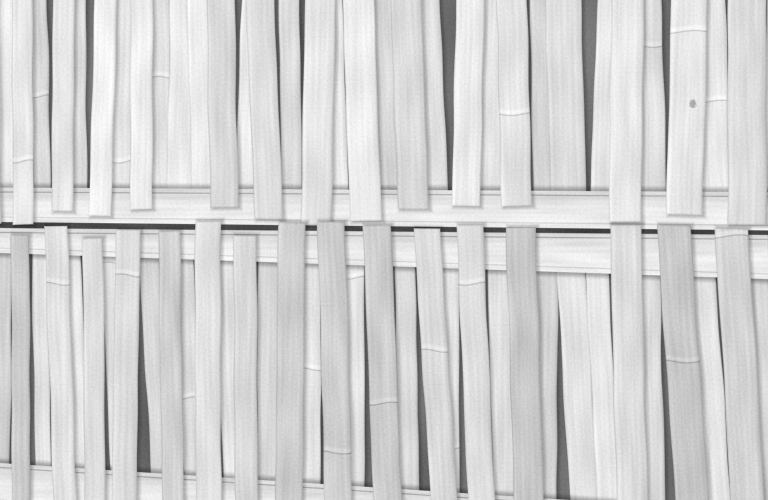
This texture is drawn by a Shadertoy shader. Its source:

```glsl
const float GAP_TONE = 0.43;
const float RAIL_TONE = 0.93;

float hash(float n) {
    return fract(sin(n * 127.1 + 3.7) * 4375.85);
}

vec2 gradient(vec2 cell) {
    float angle = 6.2832 * fract(sin(dot(cell, vec2(127.1, 311.7))) * 4375.85);
    return vec2(cos(angle), sin(angle));
}

float gradientNoise(vec2 p) {
    vec2 i = floor(p), f = fract(p);
    vec2 u = f * f * f * (f * (f * 6.0 - 15.0) + 10.0);
    vec2 e = vec2(1.0, 0.0);
    float low = mix(dot(gradient(i), f), dot(gradient(i + e), f - e), u.x);
    float high = mix(dot(gradient(i + e.yx), f - e.yx), dot(gradient(i + 1.0), f - 1.0), u.x);
    return mix(low, high, u.y);
}

float coverage(float dist, float aa) {
    return smoothstep(aa, -aa, dist);
}

float line(float offset, float width, float aa) {
    return coverage(abs(offset) - width, aa);
}

// Wood surface; q.x runs across the slat, q.y along it
float woodTone(vec2 q, float halfWidth, float tone, float seed, float aa) {
    vec2 shift = vec2(seed * 7.3, seed * 3.1);
    tone += 0.055 * gradientNoise(q * vec2(150.0, 5.0) + shift);
    tone += 0.065 * gradientNoise(q * vec2(26.0, 9.0) + shift);
    float across = q.x / halfWidth;
    tone -= 0.05 * smoothstep(0.55, 1.0, across);
    tone += 0.03 * smoothstep(-0.6, -0.95, across);

    // Bamboo node: a dark crease under a pale ridge
    float node = q.y - mix(0.05, 0.95, hash(seed + 5.0)) - 0.003 * sin(across * 2.0 + seed);
    float hasNode = step(0.35, hash(seed + 6.0));
    tone -= 0.14 * hasNode * line(node, 0.0012, aa);
    tone += 0.05 * hasNode * line(node - 0.006, 0.004, 0.004);

    // Occasional knot
    vec2 knot = q - vec2(0.3 * halfWidth, hash(seed + 8.0));
    float spot = length(knot * vec2(1.0, 0.8)) + 0.003 * gradientNoise(q * 180.0);
    return tone - 0.25 * step(0.88, hash(seed + 9.0)) * smoothstep(0.009, 0.004, spot);
}

// One leaning slat; dir is +1 when it rises from its end, -1 when it hangs down
float slat(float base, vec2 p, float x, float halfWidth, float endY, float dir,
           float tone, float seed, float aa) {
    float lean = 0.085 * (hash(seed + 1.0) - 0.5) + 0.014 * dir - 0.014;
    vec2 q = vec2(p.x - x - lean * (p.y - endY), p.y);
    if (abs(q.x) > halfWidth + 0.03) return base;
    q.x += 0.004 * gradientNoise(vec2(seed * 5.3, p.y * 7.0));
    float endDist = dir * (endY - p.y) + 0.08 * q.x * (hash(seed + 2.0) - 0.5);
    float dist = max(abs(q.x) - halfWidth, endDist);
    float shadowDist = max(abs(q.x - 0.004) - halfWidth, endDist - 0.003);
    base *= 1.0 - 0.24 * smoothstep(0.007, -0.004, shadowDist);
    float wood = woodTone(q, halfWidth, tone, seed, aa);
    wood -= 0.09 * smoothstep(-0.004, 0.0, dist);
    return mix(base, wood, coverage(dist, aa));
}

// Row of slats; spacing holds start, step and growth, skip holds period and phase
float slatRow(float base, vec2 p, vec3 spacing, vec2 skip, bool front, float endY,
              float dir, float tone, float seed, float aa) {
    for (int k = -2; k < 36; k++) {
        float i = 0.5 * float(k);
        bool between = abs(fract(i) - 0.5) < 0.1;
        bool skipped = !between && abs(mod(i, skip.x) - skip.y) < 0.1;
        if (front == (between || skipped)) continue;
        float id = seed + float(k) * 1.37;
        float pitch = spacing.y + 2.0 * spacing.z * i;
        float x = spacing.x + i * (spacing.y + spacing.z * i);
        x += pitch * 0.14 * (hash(id) - 0.5);
        float ratio = between ? mix(0.22, 0.29, hash(id + 3.0)) : mix(0.27, 0.33, hash(id + 3.0));
        float end = endY + (front ? 0.05 * (hash(id + 4.0) - 0.5) : 0.0);
        float slatTone = tone + 0.11 * (hash(id + 7.0) - 0.5);
        base = slat(base, p, x, pitch * ratio, end, dir, slatTone, id, aa);
    }
    return base;
}

// Horizontal batten with a thin lip along each edge
float rail(float base, vec2 p, float top, float bottom, float aa) {
    float dist = max(p.y - top, bottom - p.y);
    base *= 1.0 - 0.3 * smoothstep(0.014, 0.0, dist);
    float height = (p.y - bottom) / (top - bottom);
    float tone = RAIL_TONE - 0.07 * smoothstep(0.45, 0.9, height);
    tone += 0.05 * gradientNoise(p * vec2(6.0, 130.0)) + 0.05 * gradientNoise(p * vec2(12.0, 30.0));
    tone -= 0.2 * line(p.y - top + 0.009, 0.0012, aa);
    tone -= 0.11 * line(p.y - bottom - 0.010, 0.0012, aa);
    return mix(base, tone, coverage(dist, aa));
}

void mainImage(out vec4 fragColor, in vec2 fragCoord) {
    vec2 p = fragCoord / iResolution.y;
    float aa = 0.8 / iResolution.y;
    vec3 upperSpacing = vec3(0.050, 0.072, 0.0016);
    vec3 lowerSpacing = vec3(0.040, 0.068, 0.0013);
    vec2 upperSkip = vec2(8.0, 4.0), lowerSkip = vec2(14.0, 13.0);
    float tone = GAP_TONE + 0.12 * gradientNoise(p * vec2(9.0, 4.0));

    // Slats behind the rails
    tone = slatRow(tone, p, upperSpacing, upperSkip, false, 0.58, 1.0, 0.89, 11.0, aa);
    tone = slatRow(tone, p, lowerSpacing, lowerSkip, false, 0.51, -1.0, 0.87, 83.0, aa);

    // Rails spread apart towards the right
    tone = rail(tone, p, 0.074 - 0.065 * p.x, -0.01 - 0.065 * p.x, aa);
    tone = rail(tone, p, 0.544 - 0.009 * p.x, 0.494 - 0.034 * p.x, aa);
    tone = rail(tone, p, 0.625 - 0.006 * p.x, 0.556 - 0.011 * p.x, aa);

    // Slats in front of the rails
    tone = slatRow(tone, p, upperSpacing, upperSkip, true, 0.565, 1.0, 0.90, 151.0, aa);
    tone = slatRow(tone, p, lowerSpacing, lowerSkip, true, 0.535, -1.0, 0.835, 227.0, aa);

    // Fine grain
    tone += 0.035 * gradientNoise(p * 210.0);
    fragColor = vec4(vec3(clamp(tone, 0.0, 1.0)), 1.0);
}
```
